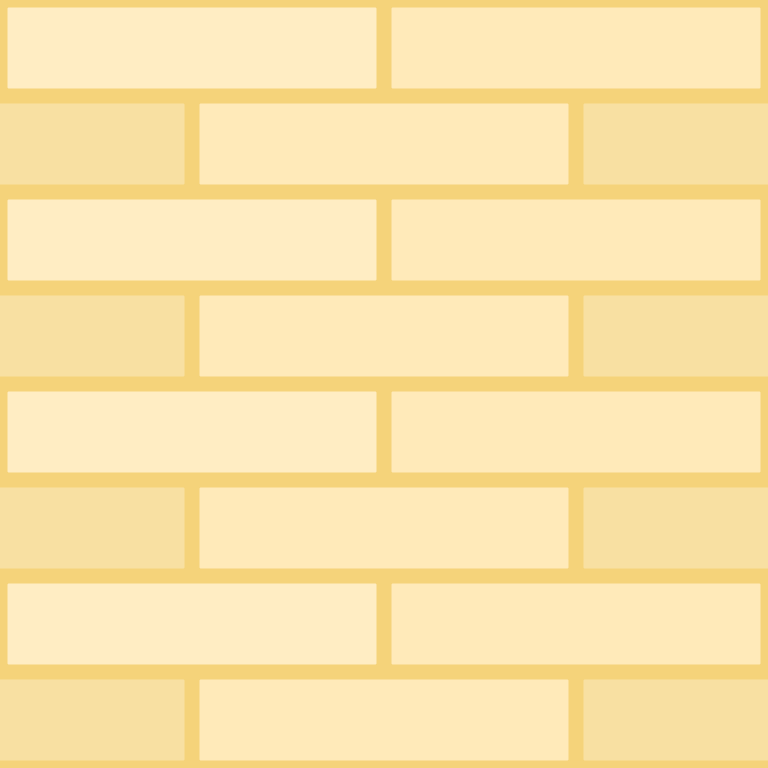
A WebGL 2 fragment shader for this pattern:

```glsl
#version 300 es
precision highp float;
// Pale yellow brick wall in running bond: two bricks across, eight courses down.
// Each brick is a slightly rounded box distance; its flat tone follows
// its column and course, repeating every two courses.
uniform vec2 u_resolution;
out vec4 fragColor;

// Signed distance to a rounded box centred on the origin
float roundedBox(vec2 p, vec2 halfSize, float radius) {
  vec2 q = abs(p) - halfSize + radius;
  return length(max(q, 0.0)) + min(max(q.x, q.y), 0.0) - radius;
}

// Flat tone of one brick; the brick across the side edges is darkest
vec3 brickTone(float column, bool shifted) {
  bool first = column < 0.5;
  if (shifted) return first ? vec3(1.0, 0.918, 0.725) : vec3(0.973, 0.88, 0.635);
  return first ? vec3(1.0, 0.929, 0.765) : vec3(1.0, 0.918, 0.725);
}

void main() {
  vec2 uv = gl_FragCoord.xy / u_resolution;
  float pixel = 1.0 / min(u_resolution.x, u_resolution.y);

  // Courses alternate, the bottom one shifted by half a brick
  vec2 brickSize = vec2(0.5, 0.125);
  vec2 grid = uv / brickSize;
  bool shifted = mod(floor(grid.y), 2.0) < 0.5;
  if (shifted) grid.x -= 0.5;
  float column = mod(floor(grid.x), 2.0);

  // Brick face inset by half a mortar joint
  vec2 local = (fract(grid) - 0.5) * brickSize;
  float dist = roundedBox(local, 0.5 * brickSize - 0.00977, 0.0018);
  float face = clamp(0.5 - dist / pixel, 0.0, 1.0);

  vec3 mortar = vec3(0.961, 0.827, 0.478);
  fragColor = vec4(mix(mortar, brickTone(column, shifted), face), 1.0);
}
```
